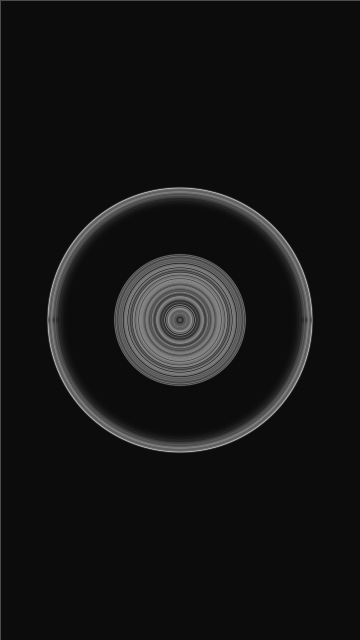
Give the GLSL for this background, as a Shadertoy shader.

```glsl
// Concentric grey rings on near-black: a finely grooved disc inside a thin,
// inward-fading halo. Radial value noise at two scales makes the grooves;
// the soft shapes are masks of the distance to the centre.

float hash(float n) {
    return fract(sin(n * 127.1) * 43758.5453);
}

// Smooth one-dimensional value noise
float noise(float x) {
    float cell = floor(x);
    float t = fract(x);
    return mix(hash(cell), hash(cell + 1.0), t * t * (3.0 - 2.0 * t));
}

// Soft circular line of a given radius and half width
float ringLine(float r, float radius, float halfWidth) {
    float d = (r - radius) / halfWidth;
    return exp(-d * d);
}

void mainImage(out vec4 fragColor, in vec2 fragCoord) {
    // Distances are in canvas widths
    vec2 p = (fragCoord - 0.5 * iResolution.xy) / iResolution.x;
    float r = length(p);
    float aa = 1.0 / iResolution.x;
    float shade = 0.047;

    // Grooved disc: fine lines over broader bands, dimmer near its rim
    float fine = noise(r * 400.0 + 3.0);
    float broad = noise(r * 95.0 + 17.0);
    float disc = 0.13 + 0.34 * fine + 0.19 * broad;
    disc *= mix(1.0, 0.72, smoothstep(0.155, 0.166, r));
    disc *= 1.0 - 0.35 * ringLine(r, 0.052, 0.007);
    disc += 0.22 * ringLine(r, 0.018, 0.003) + 0.16 * ringLine(r, 0.152, 0.002);
    disc = mix(disc, 0.5, 0.7 * ringLine(r, 0.182, 0.0018));
    disc *= 1.0 - 0.5 * ringLine(r, 0.009, 0.003);
    shade = mix(shade, disc, 1.0 - smoothstep(0.183 - aa, 0.183 + aa, r));

    // Halo: brightest at its outer edge, fading inward through fine lines
    float fade = smoothstep(0.308, 0.368, r);
    float lines = 0.65 + 0.6 * noise(r * 390.0 + 41.0);
    float halo = 0.42 * pow(fade, 1.5) * lines;
    halo += 0.13 * ringLine(r, 0.367, 0.002);

    // Broken lines where the halo crosses the horizontal axis
    float crossing = exp(-pow(p.y / 0.009, 2.0));
    halo *= 1.0 - 0.35 * crossing * step(0.5, noise(abs(p.x) * 240.0));
    shade += halo * (1.0 - smoothstep(0.369 - aa, 0.369 + aa, r));

    // Hairline along the left and top borders
    vec2 border = vec2(fragCoord.x, iResolution.y - fragCoord.y) / iResolution.x;
    float hairline = 1.0 - smoothstep(0.0015, 0.0035, min(border.x, border.y));
    shade = mix(shade, 0.3, hairline);

    fragColor = vec4(vec3(shade), 1.0);
}
```
